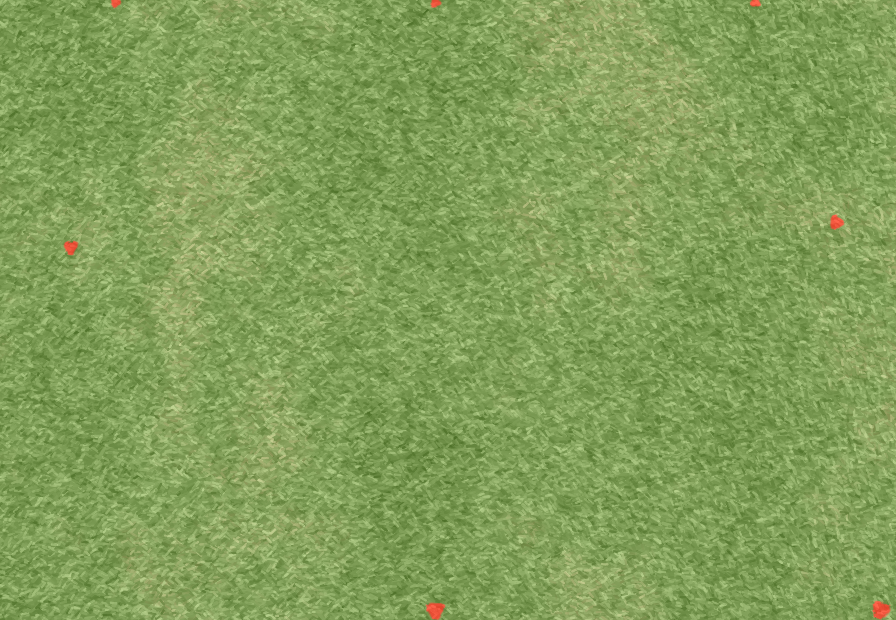
A Shadertoy shader for this texture:

```glsl
const vec3 TURF = vec3(0.512, 0.625, 0.352);
const vec3 TONE_RAMP = vec3(1.0, 0.93, 0.96);
const vec3 STRAW = vec3(0.74, 0.72, 0.50);
const vec3 PAINT = vec3(0.93, 0.33, 0.23);

vec3 hash3(vec2 cell) {
    vec3 q = fract(cell.xyx * vec3(0.1031, 0.1030, 0.0973));
    q += dot(q, q.yxz + 33.33);
    return fract((q.xxy + q.yzz) * q.zyx);
}

mat2 rotation(float angle) {
    float c = cos(angle), s = sin(angle);
    return mat2(c, s, -s, c);
}

// Layered, bent sines, roughly -1 to 1
float patches(vec2 p, int layers) {
    float sum = 0.0, weight = 0.6;
    for (int i = 0; i < layers; i++) {
        sum += weight * sin(p.x + 1.6 * sin(p.y * 0.8)) * cos(p.y + 1.3 * sin(p.x * 0.7));
        p = rotation(1.1) * p * 1.9 + 4.7;
        weight *= 0.75;
    }
    return sum;
}

// One short blade per cell, painted over its neighbours; x = tone, y = straw
vec2 blades(vec2 p, float cells, float slant, float seed) {
    vec2 q = p * cells;
    vec2 home = floor(q);
    float blur = max(0.5 * cells / iResolution.y, 0.06);
    vec2 result = vec2(-0.25, 0.0);
    for (int j = -1; j <= 1; j++) {
        for (int i = -1; i <= 1; i++) {
            vec2 cell = home + vec2(i, j);
            vec3 place = hash3(cell + seed);
            vec3 look = hash3(cell + seed + 71.0);
            vec2 d = rotation(-slant - 2.0 * (look.x - 0.5)) * (q - cell - place.xy);
            d.x -= clamp(d.x, -0.65, 0.65);
            float cover = 1.0 - smoothstep(0.28 - blur, 0.28 + blur, length(d));
            vec2 blade = vec2(2.0 * look.y - 1.0, step(0.72, look.z));
            result = mix(result, blade, cover);
        }
    }
    return result;
}

// Rough-edged dots on a staggered grid that widens toward the viewer
float paintDots(vec2 p, float aspect, float grain) {
    float cover = 0.0;
    for (int row = 0; row < 3; row++) {
        for (int col = -1; col <= 1; col++) {
            if (row == 1 && col == 0) continue;
            float r = float(row), c = float(col);
            vec2 center = vec2(0.486 + 0.02 * r * (2.0 - r) + c * (0.497 - 0.07 * r),
                               0.016 + 0.72 * r - 0.115 * r * r);
            if (row == 1) center.y += 0.02 * c;
            vec2 d = p - center * vec2(aspect, 1.0);
            float angle = atan(d.y, d.x);
            float radius = 0.016 - 0.0035 * r;
            radius *= 0.85 + 0.13 * sin(3.0 * angle + r + c) + 0.12 * grain;
            float soft = 0.0022;
            cover = max(cover, 1.0 - smoothstep(radius - soft, radius + soft, length(d)));
        }
    }
    return cover;
}

void mainImage(out vec4 fragColor, in vec2 fragCoord) {
    vec2 uv = fragCoord / iResolution.xy;
    vec2 p = fragCoord / iResolution.y;
    float aspect = iResolution.x / iResolution.y;

    // Grass blades lean further down toward the right
    float slant = mix(0.25, -0.55, uv.x);
    vec2 fine = blades(p, 150.0, slant, 11.0);
    vec2 coarse = blades(p, 100.0, slant, 203.0);
    float grain = 0.105 * fine.x + 0.08 * coarse.x;

    // Mowing stripes, worn areas and small clumps
    float stripes = cos(6.2832 * (uv.x - 0.27) / 0.39 + 0.4 * sin(4.0 * uv.y));
    float wear = patches(p * 6.0 + 2.0, 4);
    float clumps = patches(p * 42.0, 3);
    float tone = 0.012 + grain + 0.017 * stripes + 0.022 * wear + 0.018 * clumps;

    // Green shade in lush parts, dry straw in worn ones
    float dry = smoothstep(0.1, 1.3, wear + 0.45 * stripes + 0.3 * clumps);
    vec3 color = TURF + TONE_RAMP * tone;
    color += vec3(0.03, 0.0, 0.012) * (dry - 0.3);
    color = mix(color, STRAW + 0.6 * grain, 0.5 * dry * fine.y);

    float dots = paintDots(p, aspect, fine.x);
    color = mix(color, PAINT + 0.5 * grain, dots);
    fragColor = vec4(clamp(color, 0.0, 1.0), 1.0);
}
```
